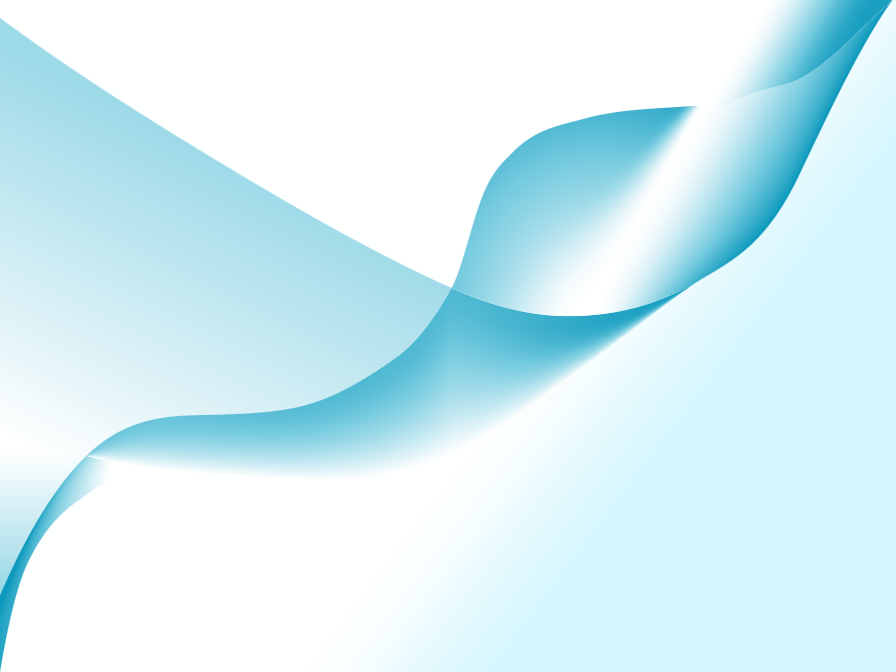
This background is drawn by a Shadertoy shader. Its source:

```glsl
// Cubic through two knots, each holding (x, height, slope)
float hermite(float x, vec3 a, vec3 b) {
    float w = b.x - a.x, t = clamp((x - a.x) / w, 0.0, 1.0), s = 1.0 - t;
    return s * s * ((1.0 + 2.0 * t) * a.y + t * w * a.z)
         + t * t * ((1.0 + 2.0 * s) * b.y - s * w * b.z);
}

// Long edge of the sheet, turning up into the right rim
float sheetEdge(float x) {
    vec3 k[7] = vec3[7](vec3(0, 2.92, -0.74), vec3(1.04, 2.24, -0.6), vec3(2.016, 1.714, -0.45),
        vec3(2.536, 1.589, 0), vec3(3.125, 1.75, 0.6), vec3(3.568, 2.219, 2.1), vec3(3.984, 3, 1.4));
    int i = 0;
    while (i < 5 && x > k[i + 1].x) i++;
    return hermite(x, k[i], k[i + 1]);
}

// S-shaped edge from the lower left to the tip of the sail
float ribbonEdge(float x) {
    vec3 k[10] = vec3[10](vec3(0, 0.344, 2.3), vec3(0.39, 0.969, 0.95), vec3(0.86, 1.146, 0.03),
        vec3(1.302, 1.177, 0.18), vec3(1.771, 1.406, 0.72), vec3(2.016, 1.714, 1.8),
        vec3(2.146, 2.104, 2.7), vec3(2.292, 2.323, 1), vec3(2.604, 2.469, 0.28), vec3(3.135, 2.531, 0.1));
    int i = 0;
    while (i < 8 && x > k[i + 1].x) i++;
    return hermite(x, k[i], k[i + 1]);
}

// Soft underside of the ribbon
float underEdge(float x) {
    vec3 k[6] = vec3[6](vec3(0.39, 0.964, -0.25), vec3(1.04, 0.875, -0.06), vec3(1.563, 0.859, 0.05),
        vec3(2.083, 1.005, 0.5), vec3(2.604, 1.359, 0.72), vec3(3.125, 1.75, 0.7));
    int i = 0;
    while (i < 4 && x > k[i + 1].x) i++;
    return hermite(x, k[i], k[i + 1]);
}

// Inner curve of the lower left tail
float tailEdge(float x) {
    vec3 k[4] = vec3[4](vec3(0, 0, 6), vec3(0.13, 0.5, 2), vec3(0.417, 0.813, 0.7), vec3(0.703, 0.901, 0.1));
    int i = 0;
    while (i < 2 && x > k[i + 1].x) i++;
    return hermite(x, k[i], k[i + 1]);
}

// Fold between the right panel and the top panel
float foldEdge(float x) {
    vec3 k[4] = vec3[4](vec3(3.135, 2.448, 0.9), vec3(3.333, 2.573, 0.45), vec3(3.594, 2.661, 0.6), vec3(3.984, 3, 0.9));
    int i = 0;
    while (i < 2 && x > k[i + 1].x) i++;
    return hermite(x, k[i], k[i + 1]);
}

// Antialiased coverage of the positive side
float fill(float d) {
    return clamp(d / max(fwidth(d), 1e-5) + 0.5, 0.0, 1.0);
}

// White through cyan to deep teal
vec3 tint(float amount) {
    vec3 pale = mix(vec3(1), vec3(0.45, 0.79, 0.87), clamp(amount / 0.6, 0.0, 1.0));
    return mix(pale, vec3(0.05, 0.6, 0.74), clamp((amount - 0.6) / 0.4, 0.0, 1.0));
}

void mainImage(out vec4 fragColor, in vec2 fragCoord) {
    vec2 p = fragCoord / iResolution.xy * vec2(4, 3);
    float x = p.x, y = p.y;
    float sheet = sheetEdge(x), ribbon = ribbonEdge(x), under = underEdge(x);
    float tail = tailEdge(x), fold = foldEdge(x);
    float belowSheet = fill(sheet - y), belowRibbon = fill(ribbon - y);

    // Backdrop: white into pale cyan along a diagonal
    float diagonal = dot(p - vec2(2.13, 0), vec2(0.797, -0.604));
    vec3 color = mix(vec3(0.995, 1, 1), vec3(0.835, 0.965, 0.995), smoothstep(-0.65, 0.15, diagonal));

    // Translucent sheet, with a faint blue return at the lower left
    float sheetTone = 0.42 * clamp((y + 0.5 * x - 1.05) / 1.75, 0.0, 1.0);
    sheetTone += 0.5 * clamp((0.98 - y) / 0.7, 0.0, 1.0);
    color = mix(color, tint(sheetTone), belowSheet * (1.0 - belowRibbon) * step(x, 2.5));

    // Tail
    float tailTone = 0.95 - 1.25 * smoothstep(-0.1, 0.75, x) + 0.3 * exp(-abs(ribbon - y) / 0.06);
    color = mix(color, tint(tailTone), fill(min(ribbon, under) - y) * fill(y - tail) * step(x, 0.7));

    // Main ribbon, fading towards its underside
    float top = min(sheet, ribbon);
    float depth = clamp((top - y) / max(top - under, 0.001), 0.0, 1.0);
    float right = smoothstep(2.0, 3.0, x);
    float ribbonTone = mix(0.74, 0.95, right) * (1.0 - pow(depth, mix(1.6, 3.5, right)));
    ribbonTone *= mix(0.85, 1.0, smoothstep(0.4, 1.8, x));
    color = mix(color, tint(ribbonTone), fill(top - y) * fill(y - under) * step(x, 3.125));

    // Sail and right panel, parted by a bright crease
    float crease = x - 2.656 - 0.526 * (y - 1.62);
    float creaseWidth = mix(0.3, 0.05, clamp((y - 1.6) / 0.93, 0.0, 1.0));
    float sailTone = min(0.95 * length((p - vec2(2.65, 1.6)) * vec2(1, 0.9)), 0.9);
    sailTone *= 1.0 - exp(-pow(crease / creaseWidth, 2.0));
    float panelTone = 0.72 * smoothstep(0.0, 0.6, crease);
    panelTone += 0.3 * exp(-max(y - sheet, 0.0) / 0.15) * smoothstep(2.65, 3.1, x);
    float sailTop = mix(belowRibbon, fill(fold - y), step(3.135, x));
    color = mix(color, tint(crease < 0.0 ? sailTone : panelTone), sailTop * (1.0 - belowSheet) * step(2.0, x));

    // Top panel, emerging softly from white
    float emerge = x - 3.135 - 0.58 * (y - 2.48);
    float topTone = 0.95 * smoothstep(-0.02, 0.48, emerge);
    color = mix(color, tint(topTone), fill(y - fold) * step(0.0, emerge) * step(3.135, x));

    fragColor = vec4(color, 1);
}
```
